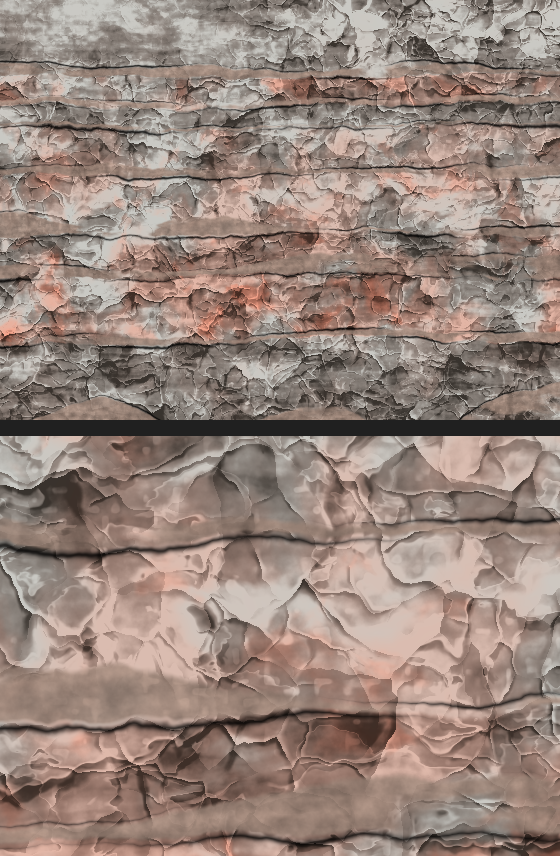
Top, the full canvas; bottom, a detail of the centre.
Write a Shadertoy shader that draws this texture.

```glsl
const vec3 CHARCOAL = vec3(0.22, 0.20, 0.18);
const vec3 STONE = vec3(0.53, 0.50, 0.475);
const vec3 CHALK = vec3(0.79, 0.79, 0.77);
const vec3 DUST = vec3(0.60, 0.51, 0.46);
const vec3 RUST_TINT = vec3(1.15, 0.88, 0.81);

// Each stratum: floor height, ledge thickness, tone, rust
const int COUNT = 8;
const vec4 STRATA[COUNT] = vec4[COUNT](
    vec4(-0.06, 0.105, 0.40, 0.15), vec4(0.19, 0.014, 0.52, 0.85),
    vec4(0.345, 0.030, 0.46, 0.70), vec4(0.445, 0.034, 0.64, 0.55),
    vec4(0.585, 0.018, 0.56, 0.55), vec4(0.70, 0.006, 0.43, 0.05),
    vec4(0.75, 0.008, 0.50, 0.60), vec4(0.82, 0.018, 0.50, 0.05));

float hash(vec2 p) {
    vec3 q = fract(p.xyx * vec3(0.1031, 0.1030, 0.0973));
    q += dot(q, q.yzx + 33.33);
    return fract((q.x + q.y) * q.z);
}

float noise(vec2 p) {
    vec2 i = floor(p), f = fract(p);
    f = f * f * (3.0 - 2.0 * f);
    return mix(mix(hash(i), hash(i + vec2(1, 0)), f.x),
               mix(hash(i + vec2(0, 1)), hash(i + vec2(1, 1)), f.x), f.y);
}

float fbm(vec2 p) {
    float sum = 0.0, amp = 0.516;
    for (int i = 0; i < 5; i++) {
        sum += amp * noise(p);
        p = mat2(1.6, 1.2, -1.2, 1.6) * p + 17.3;
        amp *= 0.5;
    }
    return sum;
}

// Horizontal streaks that keep their direction at every octave
float streaks(vec2 p) {
    return 0.55 * noise(p) + 0.3 * noise(p * 2.1 + 9.0) + 0.15 * noise(p * 4.3 + 23.0);
}

// Nearest cell: offset to its site, gap to the next site, identity
vec4 cells(vec2 p) {
    vec2 base = floor(p), toSite = vec2(0);
    float first = 9.0, second = 9.0, id = 0.0;
    for (int y = -1; y <= 1; y++)
    for (int x = -1; x <= 1; x++) {
        vec2 cell = base + vec2(x, y);
        vec2 r = cell + vec2(hash(cell), hash(cell + 57.0)) - p;
        float d = length(r);
        if (d < first) {
            second = first;
            first = d;
            toSite = r;
            id = hash(cell + 113.0);
        } else second = min(second, d);
    }
    return vec4(toSite, second - first, id);
}

// Tilted scale: bright curled lower lip, dark recess along its top
float flake(vec2 p, float lipWidth) {
    vec4 c = cells(p);
    float angle = c.w * 6.283;
    float tilt = dot(c.xy, vec2(0.5 * cos(angle), 0.3 + 0.4 * sin(angle)));
    float lip = 1.0 - smoothstep(0.2 * lipWidth, lipWidth, c.z);
    float side = smoothstep(-0.2, 0.25, c.xy.y + 0.3 * c.xy.x);
    float broken = smoothstep(0.3, 0.65, noise(p * 1.7 + 41.0));
    return 0.22 * (c.w - 0.5) + 0.22 * tilt + lip * broken * mix(-0.25, 0.22, side);
}

// Torn sheet: tone change, pale rim and the shadow it casts below
float peel(vec2 p, vec2 scale, float level) {
    float h = fbm(p * scale) - level;
    float above = fbm((p + vec2(-0.003, 0.008)) * scale) - level;
    float sheet = smoothstep(-0.008, 0.008, h);
    float rim = sheet * (1.0 - smoothstep(0.008, 0.035, h));
    float shade = smoothstep(0.0, 0.04, above) * (1.0 - sheet);
    return 0.07 * sheet + 0.13 * rim - 0.20 * shade;
}

vec3 stoneRamp(float tone) {
    vec3 lower = mix(CHARCOAL, STONE, smoothstep(0.14, 0.54, tone));
    return mix(lower, CHALK, smoothstep(0.48, 0.84, tone));
}

void mainImage(out vec4 fragColor, in vec2 fragCoord) {
    vec2 p = fragCoord / iResolution.y;
    vec2 warp = vec2(fbm(p * 11.0), fbm(p * 11.0 + 31.0)) - 0.5;
    vec2 q = p + 0.07 * warp;
    float y = p.y + 0.035 * (noise(p * vec2(2.5, 4.0)) - 0.5)
            + 0.026 * (fbm(p * vec2(16.0, 12.0) + 5.0) - 0.5);

    // Strata, dusty ledges and the shadows around them
    vec2 look = STRATA[0].zw;
    float ledge = 0.0, crack = 0.0;
    for (int i = 0; i < COUNT; i++) {
        vec4 s = STRATA[i];
        float d = y - s.x, row = float(i) * 7.0;
        float thick = s.y * (0.15 + 1.7 * noise(vec2(p.x * 4.0, row)));
        look = mix(look, s.zw, smoothstep(-0.003, 0.003, d));
        ledge = max(ledge, smoothstep(0.0, 0.004, d)
              * (1.0 - smoothstep(thick - 0.002, thick + 0.004, d)));
        float under = exp(-abs(d + 0.003) / 0.005);
        float over = exp(-abs(d - thick - 0.004) / 0.004);
        float open = noise(vec2(p.x * 6.0 + 3.0, row + 3.0));
        crack = max(crack, max(under * open, over * (1.0 - open)));
    }

    // Relief: smooth at upper left, crumpled at upper right
    float top = smoothstep(0.82, 0.90, y);
    float right = smoothstep(0.45, 0.85, p.x + 0.2 * warp.x);
    float rough = mix(1.0, mix(0.25, 1.5, right), top);
    float relief = flake(q * vec2(13.0, 11.0), 0.13)
                 + 0.75 * flake(q * vec2(25.0, 29.0) + 19.0, 0.18)
                 + peel(q + 3.0, vec2(9.0, 11.0), 0.52)
                 + 0.7 * peel(q + 8.0, vec2(20.0, 26.0), 0.56);

    // Layered streaks, mineral bloom and grain
    float bedding = streaks(vec2(p.x * 5.0, y * 75.0)) - 0.5;
    float layered = mix(1.0, 0.45, smoothstep(0.5, 0.62, look.x));
    float bloom = smoothstep(0.53, 0.72, fbm(q * vec2(8.0, 17.0) + 71.0));
    float specks = smoothstep(0.72, 0.88, noise(p * 125.0)) * noise(p * 13.0 + 4.0);
    float grain = fbm(p * 75.0) - 0.5;
    float tone = look.x + rough * relief + 0.30 * layered * bedding
               + 0.22 * bloom + 0.14 * specks + 0.28 * grain
               + 0.25 * (fbm(p * 5.0 + 12.0) - 0.5) - 0.04;

    // Colour
    vec3 col = stoneRamp(tone);
    float rust = look.y * smoothstep(0.32, 0.62, fbm(q * 9.0 + 90.0));
    float ember = look.y * smoothstep(0.60, 0.74, fbm(q * 14.0 + 53.0));
    col *= mix(vec3(1), RUST_TINT, rust * (1.0 - 0.6 * bloom) + 0.8 * ember);
    vec3 dust = DUST * (1.0 + 0.45 * grain + 0.25 * bedding + 0.12 * specks);
    float settled = ledge * smoothstep(0.28, 0.46, fbm(p * vec2(9.0, 22.0) + 37.0));
    col = mix(col, dust, 0.88 * settled);
    col *= 1.0 - 0.78 * smoothstep(0.22, 0.85, crack);
    fragColor = vec4(clamp(col, 0.0, 1.0), 1.0);
}
```
